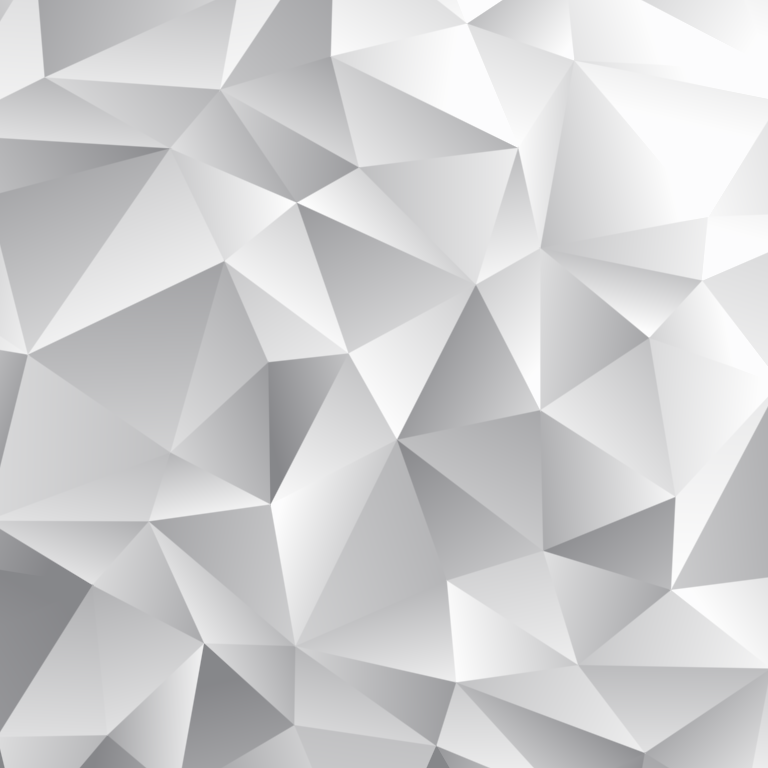
This background is drawn by a WebGL 1 fragment shader. Its source:

```glsl
precision highp float;

// Faceted paper relief: a jittered, tilted grid of quads is split into triangles.
// Each triangle gets a hashed grey level and a linear shade, mostly dark at its
// upper side, and a broad light falls in from the upper right corner.

uniform vec2 u_resolution;

#define DENSITY 6.3        // grid cells per canvas height
#define JITTER 0.84        // vertex scatter, below 1.0 keeps the mesh simple
#define TILT 0.42          // grid rotation in radians
#define MIN_AREA 0.30      // doubled triangle area, in cells, that avoids slivers
#define DARK_FACET 0.60
#define LIGHT_FACET 0.925
#define SHADE_RANGE 0.20   // tone change across one facet
#define SHADE_SPREAD 3.8   // spread of shading directions in radians
#define LIGHT_RAMP 0.13    // strength of the corner light
#define SOFTNESS 0.0013    // half width of an edge, in canvas units
#define SEED 17.0

// Sine-free hash of a 2D point to three values in 0..1
vec3 hash3(vec2 p) {
  vec3 q = fract((p.xyx + SEED) * vec3(0.1031, 0.1030, 0.0973));
  q += dot(q, q.yxz + 33.33);
  return fract((q.xxy + q.yzz) * q.zyx);
}

float cross2(vec2 a, vec2 b) {
  return a.x * b.y - a.y * b.x;
}

// Doubled signed area of a triangle
float area2(vec2 a, vec2 b, vec2 c) {
  return cross2(b - a, c - a);
}

// Signed distance to the line a-b, positive on its left
float edgeDistance(vec2 p, vec2 a, vec2 b) {
  return cross2(normalize(b - a), p - a);
}

mat2 tiltMatrix() {
  float c = cos(TILT), s = sin(TILT);
  return mat2(c, s, -s, c);
}

// Canvas position of a scattered grid vertex
vec2 gridVertex(vec2 id) {
  vec2 offset = (hash3(id).xy - 0.5) * JITTER;
  return tiltMatrix() * (id + offset) / DENSITY;
}

// Weighted tone and coverage of one counter-clockwise triangle
vec2 facet(vec2 p, vec2 a, vec2 b, vec2 c, vec3 rnd, float soft) {
  float inside = min(edgeDistance(p, a, b),
                 min(edgeDistance(p, b, c), edgeDistance(p, c, a)));
  float coverage = smoothstep(-soft, soft, inside);

  // Linear shade spanning the triangle from its dark to its light end
  float angle = (rnd.y - 0.5) * SHADE_SPREAD;
  vec2 dir = vec2(sin(angle), -cos(angle));
  vec3 ends = vec3(dot(a, dir), dot(b, dir), dot(c, dir));
  float low = min(ends.x, min(ends.y, ends.z));
  float high = max(ends.x, max(ends.y, ends.z));
  float t = clamp((dot(p, dir) - low) / (high - low), 0.0, 1.0);

  float base = mix(DARK_FACET, LIGHT_FACET, sqrt(rnd.x));
  float tone = base + (t - 0.5) * SHADE_RANGE * mix(0.65, 1.35, rnd.z);
  return vec2(tone, 1.0) * coverage;
}

// Both triangles of the quad at a grid cell
vec2 quadFacets(vec2 p, vec2 id, float soft) {
  vec2 a = gridVertex(id);
  vec2 b = gridVertex(id + vec2(1.0, 0.0));
  vec2 c = gridVertex(id + vec2(1.0, 1.0));
  vec2 d = gridVertex(id + vec2(0.0, 1.0));
  vec3 rndA = hash3(id + 71.5);
  vec3 rndB = hash3(id + 143.25);

  // Pick a random diagonal unless one of them gives slivers or folds
  float areaAC = min(area2(a, b, c), area2(a, c, d));
  float areaBD = min(area2(a, b, d), area2(b, c, d));
  bool bothFit = min(areaAC, areaBD) * DENSITY * DENSITY > MIN_AREA;
  bool splitAC = bothFit ? hash3(id + 211.75).x > 0.5 : areaAC > areaBD;
  if (splitAC) {
    return facet(p, a, b, c, rndA, soft) + facet(p, a, c, d, rndB, soft);
  }
  return facet(p, a, b, d, rndA, soft) + facet(p, b, c, d, rndB, soft);
}

void main() {
  vec2 p = gl_FragCoord.xy / u_resolution.y;
  float soft = max(SOFTNESS, 0.7 / u_resolution.y);
  vec2 cell = floor(p * tiltMatrix() * DENSITY);

  // Blend the facets of the surrounding cells by coverage
  vec2 sum = vec2(0.0);
  for (int y = -1; y <= 1; y++) {
    for (int x = -1; x <= 1; x++) {
      sum += quadFacets(p, cell + vec2(float(x), float(y)), soft);
    }
  }
  float tone = sum.x / max(sum.y, 0.001);

  // Corner light, then a faint cool tint in the shadows
  tone += LIGHT_RAMP * (p.x + p.y - 1.0);
  tone = clamp(tone, 0.53, 0.99);
  vec3 color = vec3(tone) + vec3(-0.006, -0.002, 0.025) * (1.0 - tone);
  gl_FragColor = vec4(color, 1.0);
}
```
